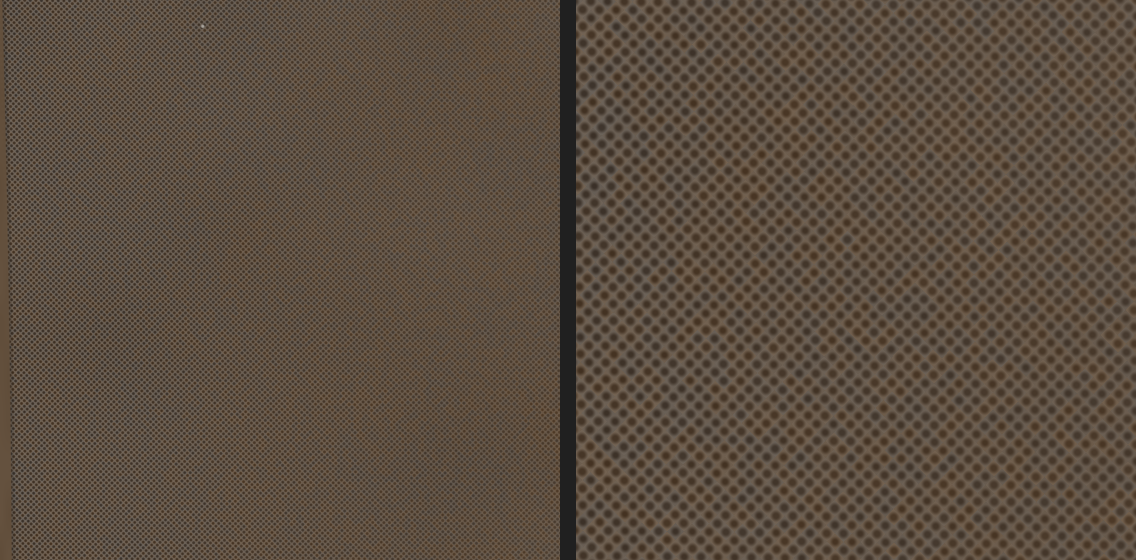
Left, the full canvas; right, a detail of the centre.
This texture is drawn by a Shadertoy shader. Its source:

```glsl
// Brown perforated mesh: staggered soft holes, uneven tint and a plain left hem.

const float REPEATS = 100.0;   // lattice repeats across and down, two holes in each
const float HOLE_RADIUS = 0.35;
const float HOLE_SOFTNESS = 0.22;

const vec3 HOLE_COLOR = vec3(0.262, 0.207, 0.157);
const vec3 THREAD_COLOR = vec3(0.427, 0.376, 0.325);
const vec3 HEM_COLOR = vec3(0.385, 0.310, 0.235);
const vec3 SPECK_COLOR = vec3(0.66, 0.64, 0.61);

float hash(vec2 p) {
    vec3 q = fract(vec3(p.xyx) * 0.1031);
    q += dot(q, q.yzx + 33.33);
    return fract((q.x + q.y) * q.z);
}

float valueNoise(vec2 p) {
    vec2 cell = floor(p);
    vec2 f = fract(p);
    f = f * f * (3.0 - 2.0 * f);
    float low = mix(hash(cell), hash(cell + vec2(1, 0)), f.x);
    float high = mix(hash(cell + vec2(0, 1)), hash(cell + vec2(1, 1)), f.x);
    return mix(low, high, f.y);
}

// Position of the slightly bowed hem at height y
float hemEdge(float y) {
    return 0.021 - 0.006 * y - 0.011 * y * y;
}

// Diagonal lattice with one hole at every integer point
vec2 meshCoords(vec2 uv) {
    vec2 p = vec2(uv.x - hemEdge(uv.y), uv.y + 0.012 * uv.x) * REPEATS;
    return vec2(p.x + p.y, p.x - p.y);
}

// 0 inside a hole, 1 on the thread
float threadMask(vec2 lattice, float radius, float softness) {
    float d = length(lattice - round(lattice));
    return smoothstep(radius - softness, radius + softness, d);
}

vec3 meshColor(vec2 uv, float pixel) {
    vec2 lattice = meshCoords(uv);
    vec2 id = round(lattice) + 300.0;
    float wear = hash(id) - 0.5;
    float softness = max(HOLE_SOFTNESS, pixel * REPEATS);
    float thread = threadMask(lattice, HOLE_RADIUS + 0.05 * wear, softness);

    // Relief fades toward the right
    float contrast = mix(1.18, 0.72, smoothstep(0.0, 1.0, uv.x));
    vec3 color = mix(HOLE_COLOR, THREAD_COLOR, 0.56 + (thread - 0.56) * contrast);

    // Warm and cool drift, broad shading and small differences between holes
    float drift = valueNoise(uv * vec2(9.0, 7.0) + 4.0) - 0.5;
    float tint = 0.030 * (hash(id + 71.0) - 0.5) + 0.012 * drift;
    color += vec3(1.0, 0.0, -1.0) * (tint + 0.012 * (uv.x - 0.4));
    color += 0.022 * wear + 0.018 * (valueNoise(uv * 5.0 + 19.0) - 0.5);
    return color;
}

void mainImage(out vec4 fragColor, in vec2 fragCoord) {
    vec2 uv = fragCoord / iResolution.xy;
    float pixel = 1.0 / min(iResolution.x, iResolution.y);

    vec3 color = meshColor(uv, pixel);

    // Plain hem with a faint shadow along its seam
    float seam = uv.x - hemEdge(uv.y);
    color *= 1.0 - 0.16 * (1.0 - smoothstep(0.0, 0.006, abs(seam - 0.002)));
    vec3 hem = HEM_COLOR + 0.02 * (valueNoise(uv * vec2(60.0, 12.0)) - 0.5);
    color = mix(hem, color, smoothstep(-pixel, pixel, seam));

    // Single pale fleck of dust
    float speck = length(uv - vec2(0.362, 0.953));
    color = mix(color, SPECK_COLOR, 1.0 - smoothstep(0.001, 0.001 + 2.0 * pixel, speck));

    fragColor = vec4(clamp(color, 0.0, 1.0), 1.0);
}
```
